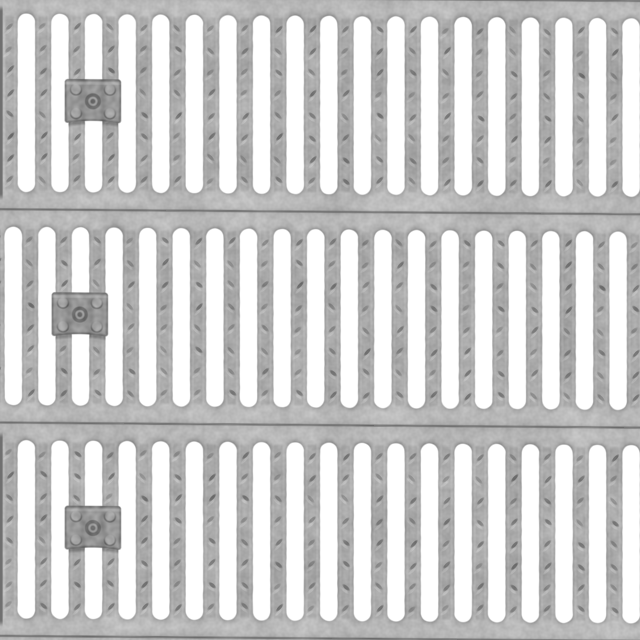
Write a three.js fragment shader that draws this pattern.

```glsl
// Three rows of pale steel drain grating with rounded slots, toothed bars and bolted clamps.
#define ROWS 3.0
#define PITCH 0.0525
#define FIRST_SLOT 0.0412
#define ROW_SHIFT 0.0204
#define SLOT_RADIUS 0.0137
#define SLOT_HALF 0.1395
#define TILT 0.008
#define TOOTH_STEP 0.0339
#define CLAMP_HALF vec2(0.0440, 0.0345)
#define STEEL 0.735
#define WEAR 0.055

varying vec2 vUv;

float hash(vec2 p) {
  vec3 q = fract(vec3(p.xyx) * 0.1031);
  q += dot(q, q.yzx + 33.33);
  return fract((q.x + q.y) * q.z);
}

vec2 gradient(vec2 cell) {
  float a = 6.2832 * hash(cell);
  return vec2(cos(a), sin(a));
}

float noise(vec2 p) {
  vec2 i = floor(p), f = fract(p);
  vec2 u = f * f * f * (f * (f * 6.0 - 15.0) + 10.0);
  vec2 e = vec2(1.0, 0.0);
  return mix(mix(dot(gradient(i), f), dot(gradient(i + e), f - e), u.x),
             mix(dot(gradient(i + e.yx), f - e.yx), dot(gradient(i + 1.0), f - 1.0), u.x), u.y);
}

float roundBox(vec2 p, vec2 halfSize, float r) {
  vec2 q = abs(p) - halfSize + r;
  return length(max(q, 0.0)) + min(max(q.x, q.y), 0.0) - r;
}

// 1 inside the shape, 0 outside
float fill(float d, float soft) {
  return 1.0 - smoothstep(-soft, soft, d);
}

// Dark slanted nick with a pale lip, varied from tooth to tooth
float toothShade(vec2 bar, vec2 id, float soft) {
  float seed = hash(id + 41.0);
  vec2 p = bar - vec2(seed - 0.5, hash(id + 7.3) - 0.5) * 0.004;
  float slant = (hash(id + 19.7) < 0.65 ? 0.7 : -0.7) + 0.3 * (seed - 0.5);
  p.y += slant * p.x;
  float nick = fill(length(p / vec2(0.0050, 0.0033)) - 1.0, soft * 260.0);
  float lip = fill(length((p - vec2(-0.002, 0.0065)) / vec2(0.005, 0.0025)) - 1.0, soft * 320.0);
  return 0.06 * lip - mix(0.10, 0.22, seed) * nick;
}

float clampDistance(vec2 p) {
  float pinch = 0.004 * (1.0 - pow(p.x / CLAMP_HALF.x, 2.0));
  return roundBox(p, CLAMP_HALF, 0.005) + max(pinch, 0.0) * smoothstep(0.0, 0.03, p.y);
}

// Pressed plate, four corner dimples and a central bolt
float clampShade(vec2 p, float d, float soft) {
  float shade = 0.60 - 0.06 * smoothstep(0.010, 0.0, abs(abs(p.x) - 0.016));
  shade -= 0.16 * smoothstep(-0.005, 0.0, d);
  shade += 0.07 * fill(abs(p.y + 0.028) - 0.002, soft);
  vec2 corner = abs(p) - vec2(0.0265, 0.0185);
  float r = length(corner);
  shade += 0.05 * fill(r - 0.008, soft);
  shade -= 0.17 * fill(abs(r - 0.0085) - 0.0013, soft) * smoothstep(-0.01, 0.008, p.y - sign(p.y) * 0.0185);
  float bolt = length(p);
  shade = mix(shade, 0.42, fill(bolt - 0.0125, soft));
  shade = mix(shade, 0.62, fill(abs(bolt - 0.0055) - 0.0017, soft));
  return shade;
}

void main() {
  float soft = max(fwidth(vUv.y), 0.0013);

  // Each row slopes slightly; y runs downward from its centre
  float x = vUv.x;
  float down = 1.0 - vUv.y - TILT * x + 0.0065;
  float row = floor(down * ROWS);
  float y = (fract(down * ROWS) - 0.5) / ROWS;
  float odd = mod(row, 2.0);
  float along = x - FIRST_SLOT + odd * ROW_SHIFT;
  float slot = max(floor(along / PITCH + 0.5), 0.0);
  float slotX = along - slot * PITCH;
  float d = length(vec2(slotX, max(abs(y) - SLOT_HALF + SLOT_RADIUS, 0.0))) - SLOT_RADIUS;
  d += 0.0006 * noise(vec2(x, vUv.y) * 90.0);

  // Worn steel with broad stains and fine grain
  float shade = STEEL + WEAR * noise(vUv * 14.0) + WEAR * noise(vUv * 75.0)
              + 0.6 * WEAR * noise(vUv * 190.0);

  // Recessed toothed strip down each bar
  float barId = floor(along / PITCH);
  vec2 bar = vec2(along - (barId + 0.5) * PITCH, (fract(y / TOOTH_STEP) - 0.5) * TOOTH_STEP);
  float span = fill(abs(y) - 4.0 * TOOTH_STEP, 0.003);
  shade -= 0.065 * span * fill(abs(bar.x) - 0.0068, 0.002);
  shade += span * toothShade(bar, vec2(barId, floor(y / TOOTH_STEP) + row * 16.0), soft);

  // Rolled slot lips, darker over the top and along the right
  float lip = exp(-max(d, 0.0) / 0.0035);
  shade -= lip * (0.13 + 0.07 * smoothstep(0.12, 0.14, -y) + 0.04 * smoothstep(0.0, 0.012, slotX));

  // Clamp shadow, open slots, then the clamp itself
  vec2 clampPos = vec2(along - 2.0 * PITCH + 0.001, y + 0.003);
  float clampD = clampDistance(clampPos);
  shade -= 0.16 * fill(clampDistance(clampPos - vec2(0.001, 0.005)), 0.003);
  shade = mix(shade, 1.0, fill(d, soft));
  float metal = clampShade(clampPos, clampD, soft) + 0.09 * noise(vUv * 110.0);
  shade = mix(shade, metal, fill(clampD, soft));

  // Seams between rows and the exposed left ends of even rows
  float seam = 0.5 / ROWS - abs(y);
  shade -= 0.07 * exp(-seam / 0.005);
  shade = mix(shade, 0.42, fill(seam - 0.0016, soft) * (0.85 + 0.5 * noise(vec2(x * 18.0, row))));
  float leftEnd = fill(x - 0.0042, soft) * fill(abs(y) - 0.148, 0.006) * (1.0 - odd);
  shade = mix(shade, 0.44, leftEnd);

  gl_FragColor = vec4(vec3(clamp(shade, 0.0, 1.0)), 1.0);
}
```
